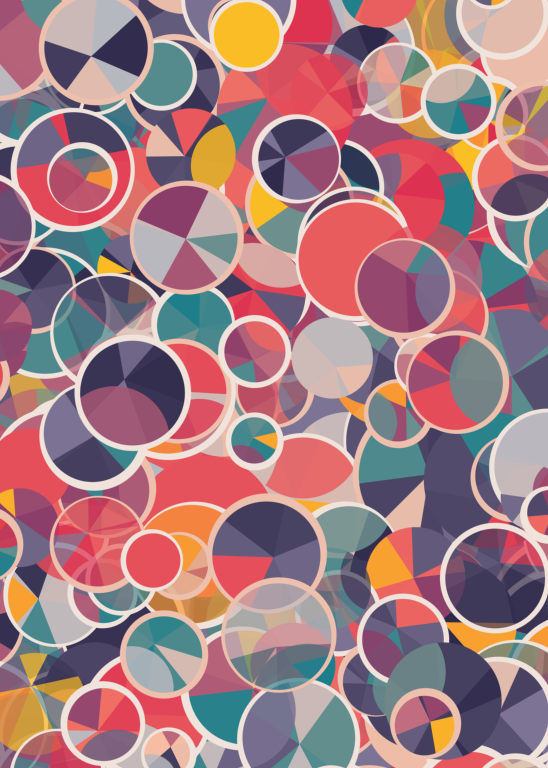
This pattern is drawn by a WebGL 1 fragment shader. Its source:

```glsl
precision highp float;
// Overlapping discs cut into coloured wedges and lenses, many with pale rims.
uniform vec2 u_resolution;

const int LAYERS = 9;
const int WEDGES = 4;
const float CELL = 0.16;          // grid pitch, in canvas heights
const float PRESENCE = 0.78;      // chance that a cell holds a disc
const vec2 RADIUS_BACK = vec2(0.065, 0.115);
const vec2 RADIUS_FRONT = vec2(0.036, 0.076);
const vec2 RIM_WIDTH = vec2(0.005, 0.008);
const float RIM_SHIFT = 0.0045;   // makes rims swell on one side
const float SAME_FAMILY = 0.5;    // chance that a wedge keeps the disc's hue
const float PLAIN_SHARE = 0.16;
const float GHOST_SHARE = 0.2;

const vec3 INK_DARK = vec3(0.18, 0.16, 0.29);
const vec3 INK_LIGHT = vec3(0.49, 0.45, 0.58);
const vec3 CORAL_DARK = vec3(0.86, 0.18, 0.31);
const vec3 CORAL_LIGHT = vec3(0.94, 0.45, 0.40);
const vec3 TEAL_DARK = vec3(0.08, 0.49, 0.54);
const vec3 TEAL_LIGHT = vec3(0.46, 0.57, 0.56);
const vec3 PLUM_DARK = vec3(0.52, 0.22, 0.40);
const vec3 PLUM_LIGHT = vec3(0.76, 0.43, 0.50);
const vec3 PEACH = vec3(0.97, 0.74, 0.64);
const vec3 MIST = vec3(0.70, 0.72, 0.76);
const vec3 YELLOW = vec3(0.98, 0.75, 0.14);
const vec3 ORANGE = vec3(0.97, 0.55, 0.22);
const vec3 RIM_CREAM = vec3(0.94, 0.89, 0.86);
const vec3 RIM_PEACH = vec3(0.93, 0.75, 0.68);

float hash(vec2 cell, float salt) {
  vec3 v = fract(vec3(cell, salt) * vec3(0.1031, 0.1030, 0.0973));
  v += dot(v, v.yzx + 33.33);
  return fract((v.x + v.y) * v.z);
}

vec2 polar(float angle) {
  return vec2(cos(angle), sin(angle));
}

// Coverage of a shape from its signed distance (positive inside).
float cover(float inside) {
  float blur = 0.8 / u_resolution.y;
  return smoothstep(-blur, blur, inside);
}

// The family value picks a hue by its share; shade varies within it.
vec3 paint(float family, float shade) {
  if (family < 0.25) return mix(INK_DARK, INK_LIGHT, shade);
  if (family < 0.47) return mix(CORAL_DARK, CORAL_LIGHT, shade);
  if (family < 0.64) return mix(TEAL_DARK, TEAL_LIGHT, shade);
  if (family < 0.80) return mix(PLUM_DARK, PLUM_LIGHT, shade);
  if (family < 0.93) return mix(PEACH, MIST, shade);
  return mix(YELLOW, ORANGE, shade);
}

// Fill of one disc: wedges around an off-centre hub, then a lens.
vec3 discFill(vec2 q, float radius, vec2 id, float salt) {
  float family = hash(id, salt + 1.0);
  vec3 color = paint(family, hash(id, salt + 2.0));
  if (hash(id, salt + 3.0) < PLAIN_SHARE) return color;

  float turn = 6.2832 * hash(id, salt + 4.0);
  vec2 d = q - 0.4 * radius * hash(id, salt + 5.0) * polar(turn * 3.0);
  for (int k = 0; k < WEDGES; k++) {
    float s = salt + 10.0 + 4.0 * float(k);
    float start = turn + 1.5 * float(k) + 0.6 * hash(id, s);
    vec2 a = polar(start);
    vec2 b = polar(start + mix(0.6, 1.7, hash(id, s + 1.0)));
    float inside = min(a.x * d.y - a.y * d.x, b.y * d.x - b.x * d.y);
    float pick = hash(id, s + 2.0);
    float hue = pick < SAME_FAMILY ? family : (pick - SAME_FAMILY) / (1.0 - SAME_FAMILY);
    color = mix(color, paint(hue, hash(id, s + 3.0)), cover(inside));
  }

  // Lens where a neighbouring disc seems to overlap.
  vec2 lensCentre = radius * mix(0.8, 1.3, hash(id, salt + 6.0)) * polar(turn + 2.0);
  float lens = cover(radius * 0.95 - length(q - lensCentre));
  vec3 tint = paint(hash(id, salt + 7.0), hash(id, salt + 8.0));
  return mix(color, tint, lens * step(0.4, hash(id, salt + 9.0)) * 0.85);
}

void main() {
  vec2 p = gl_FragCoord.xy / u_resolution.y;
  vec3 color = INK_LIGHT;

  for (int layer = 0; layer < LAYERS; layer++) {
    float depth = float(layer) / float(LAYERS - 1);
    float salt = 40.0 * float(layer) + 3.0;
    vec2 axis = polar(0.7 * float(layer));
    vec2 grid = vec2(dot(p, axis), axis.x * p.y - axis.y * p.x) / CELL + 7.3 * float(layer);
    vec2 range = mix(RADIUS_BACK, RADIUS_FRONT, depth);

    for (int j = -1; j <= 1; j++) {
      for (int i = -1; i <= 1; i++) {
        vec2 id = floor(grid) + vec2(float(i), float(j));
        if (hash(id, salt) > PRESENCE) continue;
        vec2 jitter = vec2(hash(id, salt + 30.0), hash(id, salt + 31.0));
        vec2 q = (grid - id - mix(vec2(0.1), vec2(0.9), jitter)) * CELL;
        float radius = mix(range.x, range.y, hash(id, salt + 32.0));
        float edge = radius - length(q);
        if (edge < -0.01) continue;

        // A pale rim, thicker on one side, around the fill.
        vec3 disc = discFill(q, radius, id, salt);
        float width = mix(RIM_WIDTH.x, RIM_WIDTH.y, hash(id, salt + 33.0));
        vec2 shift = RIM_SHIFT * hash(id, salt + 34.0) * polar(6.2832 * hash(id, salt + 35.0));
        float rim = 1.0 - cover(radius - width - length(q - shift));
        rim *= step(hash(id, salt + 36.0), mix(0.4, 0.75, depth));
        vec3 rimColor = mix(RIM_CREAM, RIM_PEACH, step(0.7, hash(id, salt + 37.0)));
        float ghost = step(hash(id, salt + 38.0), GHOST_SHARE);
        float opacity = mix(1.0 - 0.3 * ghost, 1.0, rim);
        color = mix(color, mix(disc, rimColor, rim), cover(edge) * opacity);
      }
    }
  }
  gl_FragColor = vec4(color, 1.0);
}
```
